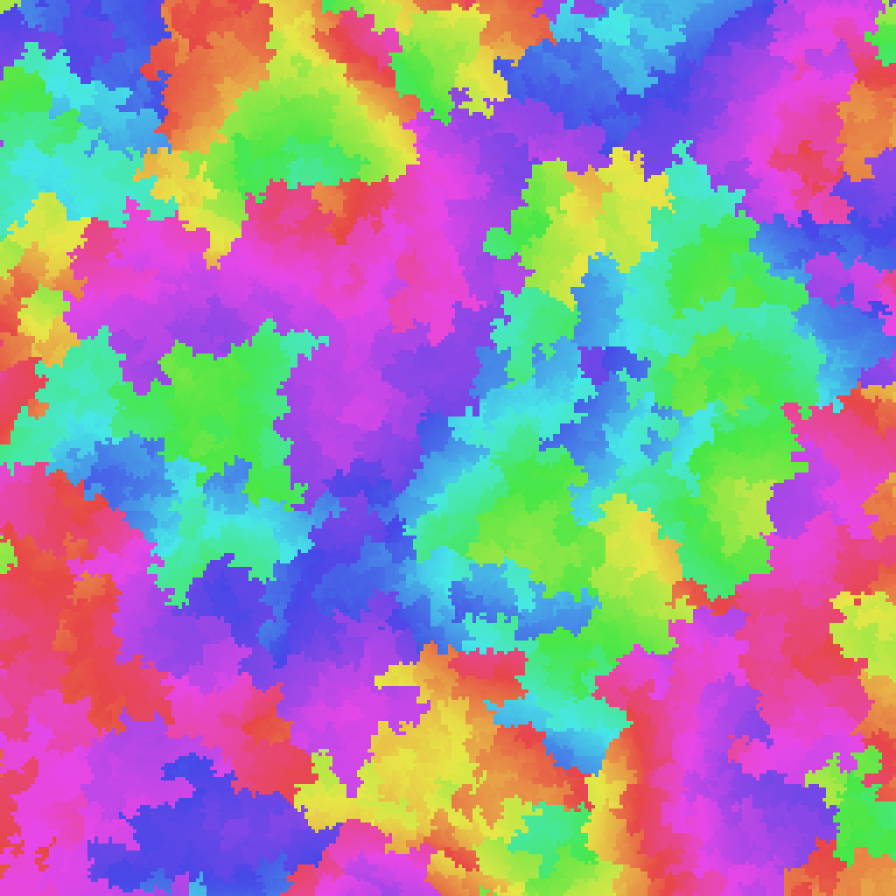
Give the GLSL for this texture, as a WebGL 1 fragment shader.

```glsl
precision highp float;
// Rainbow patches with ragged fractal borders, grown from nested Voronoi cells.

uniform vec2 u_resolution;

#define GRAIN 256.0       // steps per canvas along the ragged borders
#define FINEST 200.0      // cells per canvas at the finest level
#define LEVELS 8          // from the finest cells to the coarsest
#define CELL_GROWTH 1.75  // growth of the cell size per level
#define FINEST_JUMP 0.0013 // hue offset of the finest cells
#define JUMP_GROWTH 2.3   // growth of the hue offset per level
#define DRIFT_SCALE 2.3   // blobs of slow hue drift per canvas
#define DRIFT_RANGE 0.9   // hue turns covered by the drift
#define HUE_SHIFT 0.0
#define DARK 0.28
#define BRIGHT 0.905
#define PURPLE_HUE 0.76   // the hue that takes the largest share

const float TAU = 6.28319;

vec2 hash2(vec2 p) {
  vec3 q = fract(p.xyx * vec3(0.1031, 0.1030, 0.0973));
  q += dot(q, q.yzx + 33.33);
  return fract((q.xx + q.yz) * q.zy);
}

float valueNoise(vec2 p) {
  vec2 cell = floor(p);
  vec2 f = fract(p);
  f = f * f * (3.0 - 2.0 * f);
  cell += 61.0;
  float low = mix(hash2(cell).x, hash2(cell + vec2(1.0, 0.0)).x, f.x);
  float high = mix(hash2(cell + vec2(0.0, 1.0)).x, hash2(cell + 1.0).x, f.x);
  return mix(low, high, f.y);
}

// Two octaves on lattices turned against the canvas and each other.
float hueDrift(vec2 p) {
  vec2 q = mat2(0.8, 0.6, -0.6, 0.8) * p * DRIFT_SCALE;
  vec2 r = mat2(0.6, -0.8, 0.8, 0.6) * p * DRIFT_SCALE * 2.1;
  return DRIFT_RANGE * (valueNoise(q) + 0.45 * valueNoise(r + 23.0));
}

// Nearest scattered site, with a random value of that site in z.
vec3 nearestSite(vec2 p, float density, float salt) {
  vec2 home = floor(p * density);
  vec3 best = vec3(0.0);
  float bestDistance = 1e3;
  for (int y = -1; y <= 1; y++) {
    for (int x = -1; x <= 1; x++) {
      vec2 cell = home + vec2(float(x), float(y));
      vec2 key = cell + salt;
      vec2 site = cell + hash2(key);
      vec2 offset = site - p * density;
      float d = dot(offset, offset);
      if (d < bestDistance) {
        bestDistance = d;
        best = vec3(site / density, hash2(key + 211.0).y);
      }
    }
  }
  return best;
}

// Each cell hands its site to a coarser parent, so borders become fractal.
float patchHue(vec2 p) {
  vec2 position = (floor(p * GRAIN) + 0.5) / GRAIN;
  float density = FINEST;
  float jump = FINEST_JUMP;
  float hue = HUE_SHIFT;
  for (int level = 0; level < LEVELS; level++) {
    vec3 site = nearestSite(position, density, 17.0 + 37.0 * float(level));
    float swing = 2.0 * site.z - 1.0;
    hue += jump * swing * sqrt(abs(swing));
    position = site.xy;
    if (level == 3) {
      hue += hueDrift(mix(p, position, 0.5));
    }
    density /= CELL_GROWTH;
    jump *= JUMP_GROWTH;
  }
  return hue;
}

// Pulls hues towards purple, and a little towards green.
float balanceHue(float hue) {
  float turn = TAU * (hue - PURPLE_HUE);
  return hue - 0.03 * sin(turn) - 0.016 * sin(2.0 * turn);
}

vec3 hueColor(float hue) {
  vec3 wheel = abs(fract(hue + vec3(0.0, 2.0, 1.0) / 3.0) * 6.0 - 3.0) - 1.0;
  return mix(vec3(DARK), vec3(BRIGHT), clamp(wheel, 0.0, 1.0));
}

void main() {
  float canvas = min(u_resolution.x, u_resolution.y);
  vec3 color = vec3(0.0);
  // Four samples per pixel smooth the borders.
  for (int j = 0; j < 2; j++) {
    for (int i = 0; i < 2; i++) {
      vec2 shift = vec2(float(i), float(j)) * 0.5 - 0.25;
      vec2 p = (gl_FragCoord.xy + shift) / canvas;
      color += hueColor(balanceHue(patchHue(p)));
    }
  }
  gl_FragColor = vec4(color * 0.25, 1.0);
}
```
